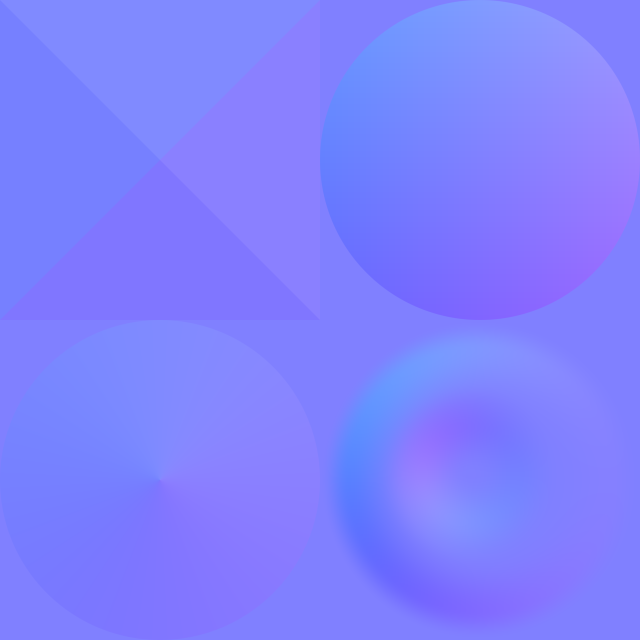
Write a WebGL 1 fragment shader that draws this texture map.

```glsl
precision highp float;
// Tangent-space normal map of four reliefs: pyramid, dome, cone and a lopsided ring.
uniform vec2 u_resolution;

#define FLAT_NORMAL vec3(0.502, 0.502, 1.0)
#define RADIUS 0.25
#define FACET_TILT 0.04
#define DOME_TILT 0.107
#define RIM_PEAK 0.205
#define RIM_TILT 0.086
#define RIM_SKEW 0.066
#define BOWL_CENTER vec2(-0.016, 0.009)
#define BOWL_PEAK 0.075
#define BOWL_TILT 0.068
#define BOWL_SKEW 0.024

// Coverage of a disc with a smoothed edge
float disc(vec2 p, float pixel) {
  return 1.0 - smoothstep(-pixel, pixel, length(p) - RADIUS);
}

vec2 direction(vec2 p) {
  return p / max(length(p), 0.0001);
}

// Smooth bump that rises from start to peak and falls to end
float bump(float start, float peak, float end, float r) {
  return smoothstep(start, peak, r) * (1.0 - smoothstep(peak, end, r));
}

// Four flat faces meeting on the diagonals
vec2 pyramid(vec2 p, float pixel) {
  float sideFace = smoothstep(-pixel, pixel, abs(p.x) - abs(p.y));
  return FACET_TILT * mix(vec2(0.0, sign(p.y)), vec2(sign(p.x), 0.0), sideFace);
}

// Slope grows evenly from the center to the edge
vec2 dome(vec2 p, float pixel) {
  return DOME_TILT * p / RADIUS * disc(p, pixel);
}

// Constant slope pointing away from the tip
vec2 cone(vec2 p, float pixel) {
  return FACET_TILT * direction(p) * disc(p, pixel);
}

// Outer slope and inverted inner bowl, both steeper on the left
vec2 ring(vec2 p) {
  vec2 outward = direction(p);
  float rim = bump(0.115, RIM_PEAK, RADIUS, length(p));
  vec2 q = p - BOWL_CENTER;
  vec2 bowlward = direction(q);
  float bowl = bump(0.0, BOWL_PEAK, 0.145, length(q));
  return outward * rim * (RIM_TILT - RIM_SKEW * outward.x)
       - bowlward * bowl * (BOWL_TILT - BOWL_SKEW * bowlward.x);
}

void main() {
  vec2 uv = gl_FragCoord.xy / u_resolution;
  float pixel = 0.7 / min(u_resolution.x, u_resolution.y);

  // Each quadrant has its own centered coordinates
  vec2 p = fract(uv * 2.0) * 0.5 - RADIUS;
  bool right = uv.x >= 0.5;
  bool top = uv.y >= 0.5;

  vec2 slope;
  if (top) slope = right ? dome(p, pixel) : pyramid(p, pixel);
  else slope = right ? ring(p) : cone(p, pixel);

  gl_FragColor = vec4(FLAT_NORMAL + vec3(slope, 0.0), 1.0);
}
```
